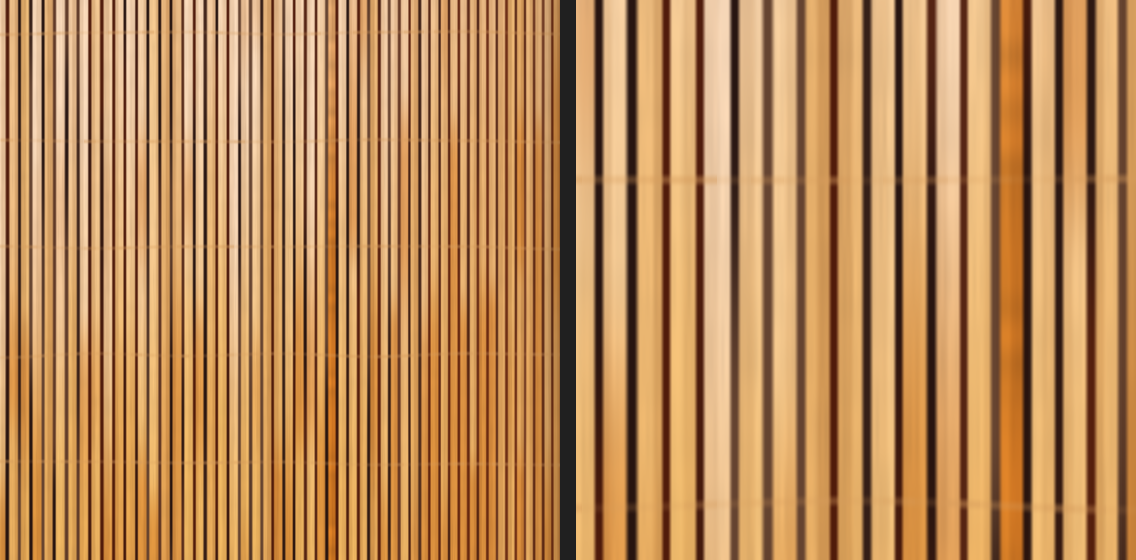
Left: the whole. Right: its middle third, enlarged.
A WebGL 2 fragment shader for this texture:

```glsl
#version 300 es
precision highp float;
// A screen of narrow upright wooden slats with dark gaps, tied by faint threads.
// A gentle warp of x numbers the slats, which crowd together to the right;
// hashes and stretched noise vary the tint, bevel, grain and gap of each one.

uniform vec2 u_resolution;
out vec4 outColor;

// Layout: slat number = START + RATE * x + CROWDING * x^3
const float START = -0.62;
const float RATE = 47.3;
const float CROWDING = 5.2;
const float GAP_CORE = 0.055;     // half widths, in slats
const float GAP_EDGE = 0.215;
const float GAP_JITTER = 0.05;
const float THREAD_START = 0.173; // heights, in canvas units
const float THREAD_STEP = 0.192;
const float THREAD_HALF = 0.004;
const float RUSTY_SLAT = 28.0;    // the one strongly orange slat

const vec3 PALE = vec3(0.94, 0.82, 0.70);
const vec3 HONEY = vec3(0.92, 0.74, 0.49);
const vec3 GOLD = vec3(0.90, 0.68, 0.34);
const vec3 TAN = vec3(0.84, 0.61, 0.36);
const vec3 ORANGE = vec3(0.80, 0.45, 0.11);
const vec3 GAP_RED = vec3(0.30, 0.09, 0.03);
const vec3 GAP_GREY = vec3(0.38, 0.25, 0.18);
const vec3 GAP_BLACK = vec3(0.13, 0.06, 0.05);

float hash(vec2 p) {
  vec3 q = fract(p.xyx * vec3(0.1031, 0.1030, 0.0973));
  q += dot(q, q.yzx + 33.33);
  return fract((q.x + q.y) * q.z);
}

float noise(vec2 p) {
  vec2 cell = floor(p);
  vec2 f = fract(p);
  f = f * f * (3.0 - 2.0 * f);
  float low = mix(hash(cell), hash(cell + vec2(1, 0)), f.x);
  float high = mix(hash(cell + vec2(0, 1)), hash(cell + vec2(1, 1)), f.x);
  return mix(low, high, f.y);
}

// Wood tone of one slat; across runs from 0 to 1 over its width.
vec3 slatColor(float id, float across, vec2 uv) {
  float tint = hash(vec2(id, 3.0));
  float warmth = hash(vec2(id, 17.0));
  float streak = noise(vec2(id * 7.0, uv.y * 3.0));

  // Pale sheen above, gold below, tan toward the right
  float sheen = uv.y + 0.3 * (0.45 - uv.x) + 0.4 * (tint - 0.5) + 0.2 * (streak - 0.5);
  vec3 wood = mix(HONEY, PALE, smoothstep(0.25, 0.9, sheen));
  wood = mix(wood, GOLD, smoothstep(0.5, 0.0, uv.y + 0.3 * (tint - 0.5)) * 0.8);
  wood = mix(wood, TAN, smoothstep(0.5, 1.0, uv.x) * 0.65);
  wood = mix(wood, mix(TAN, GOLD, tint), smoothstep(0.55, 1.0, warmth) * 0.65);

  // Orange stains gather in the lower right
  float stain = smoothstep(0.5, 0.9, streak + 0.35 * uv.x - 0.45 * uv.y);
  wood = mix(wood, ORANGE, stain * 0.5);
  float rusty = 1.0 - step(0.5, abs(id - RUSTY_SLAT));
  wood = mix(wood, ORANGE, rusty * (0.9 - 0.5 * smoothstep(0.5, 1.0, uv.y)));

  // A shaded bevel on one side and a lit strip on the other
  float split = mix(0.38, 0.68, hash(vec2(id, 29.0)));
  float side = smoothstep(split - 0.1, split + 0.1, across);
  side = mix(side, 1.0 - side, step(0.65, hash(vec2(id, 41.0))));
  wood *= mix(vec3(1.03), vec3(0.93, 0.89, 0.84), side * mix(0.3, 1.0, warmth));

  // Fine lengthwise grain and slow mottling
  float grain = noise(vec2((id + across) * 9.0, uv.y * 22.0)) - 0.5;
  float mottle = noise(vec2(id * 5.0, uv.y * 60.0)) - 0.5;
  return wood * (1.0 + 0.05 * grain + mottle * mix(0.015, 0.14, rusty));
}

// Shadow between slats, from soft grey brown to rusty red or nearly black.
vec3 gapColor(float id, vec2 uv) {
  float kind = hash(vec2(id, 53.0));
  float depth = noise(vec2(id * 3.0, uv.y * 2.5 + kind * 9.0));
  vec3 shadow = mix(GAP_RED, GAP_GREY, smoothstep(0.35, 0.65, kind));
  shadow = mix(shadow, GAP_BLACK, smoothstep(0.45, 0.85, depth));
  return mix(shadow, GAP_RED * 1.4, smoothstep(0.6, 1.0, uv.x) * 0.6);
}

void main() {
  vec2 uv = gl_FragCoord.xy / u_resolution;
  float n = START + RATE * uv.x + CROWDING * uv.x * uv.x * uv.x;
  float pixel = (RATE + 3.0 * CROWDING * uv.x * uv.x) / u_resolution.x;

  vec3 color = slatColor(floor(n), fract(n), uv);

  // Nearest gap, with a slightly uneven place and width
  float gap = floor(n + 0.5);
  float shift = hash(vec2(gap, 61.0)) - 0.5;
  shift += 0.6 * (noise(vec2(gap * 3.0, uv.y * 2.0)) - 0.5);
  float gapDistance = abs(n - gap - shift * GAP_JITTER);
  float width = mix(0.85, 1.15, hash(vec2(gap, 71.0)));
  float soft = 0.25 * pixel;
  float shade = 1.0 - smoothstep(GAP_CORE * width - soft, GAP_EDGE * width + soft, gapDistance);
  shade *= mix(0.97, 0.84, smoothstep(0.5, 1.0, uv.x));
  color = mix(color, gapColor(gap, uv), shade);

  // Tan threads cross the gaps at even heights
  float row = floor((uv.y - THREAD_START) / THREAD_STEP + 0.5);
  float sway = 0.008 * (noise(vec2(uv.x * 6.0, row + 9.0)) - 0.5);
  float threadDistance = abs(uv.y - THREAD_START - row * THREAD_STEP - sway);
  float edge = 1.0 / u_resolution.y;
  float thread = 1.0 - smoothstep(0.0, THREAD_HALF + edge, threadDistance);
  color = mix(color, TAN, thread * mix(0.1, 0.45, hash(vec2(gap, row + 80.0))));

  // Slight falloff at the right border
  color *= 1.0 - 0.15 * smoothstep(0.94, 1.0, uv.x);
  outColor = vec4(color, 1.0);
}
```
